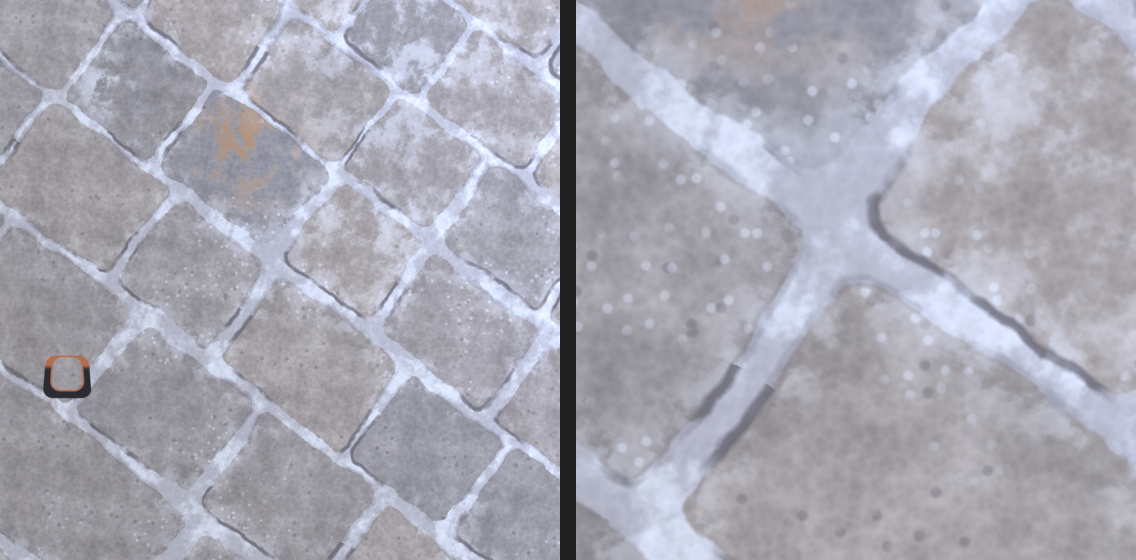
Left: the whole. Right: its middle third, enlarged.
Reproduce this texture procedurally as a three.js fragment shader.

```glsl
// Weathered stone paving in slanting rows, with pale mortar, stains and a small dropped ring.
varying vec2 vUv;

#define JOINT 0.0115
#define CORNER 0.018
#define WOBBLE 0.0065
#define SOFT 0.0016
#define GRAIN 0.16
#define WARM_STONE vec3(0.655, 0.63, 0.635)
#define COOL_STONE vec3(0.575, 0.58, 0.62)
#define MORTAR vec3(0.70, 0.71, 0.77)
#define BLOOM vec3(0.83, 0.86, 0.93)
#define CRACK vec3(0.37, 0.36, 0.40)
#define RUST vec3(0.66, 0.52, 0.41)

float hash(vec2 p) {
  return fract(sin(dot(p, vec2(127.1, 311.7))) * 43758.5);
}

// Cellular noise: distance to the nearest scattered point
float cells(vec2 p) {
  vec2 cell = floor(p), f = fract(p);
  float nearest = 2.0;
  for (int y = -1; y <= 1; y++)
    for (int x = -1; x <= 1; x++) {
      vec2 o = vec2(float(x), float(y));
      vec2 point = vec2(hash(cell + o), hash(cell + o + 57.3));
      nearest = min(nearest, length(o + point - f));
    }
  return nearest;
}

// Layered sines, turned and bent at each octave; about -1 to 1
float waves(vec2 p) {
  float sum = 0.0, amp = 0.5;
  for (int i = 0; i < 6; i++) {
    p = mat2(1.2, 1.4, -1.4, 1.2) * p + 1.7;
    sum += amp * sin(p.x + 1.6 * sin(p.y + 2.0 * sum));
    amp *= 0.62;
  }
  return sum;
}

float roundBox(vec2 p, vec2 halfSize, float radius) {
  vec2 q = abs(p) - halfSize + radius;
  return length(max(q, 0.0)) + min(max(q.x, q.y), 0.0) - radius;
}

float fill(float d) {
  return 1.0 - smoothstep(-SOFT, SOFT, d);
}

float spot(vec2 p, vec2 center, float radius) {
  vec2 d = (p - center) / radius;
  return exp(-dot(d, d));
}

void main() {
  vec2 p = vUv;
  float broad = waves(p * 4.0 + 3.0);
  float mottle = waves(p * 17.0 + 8.0);
  float fine = waves(p * 48.0);

  // Slanted axes; rows narrow towards the upper right
  vec2 bent = p + WOBBLE * vec2(waves(p * 9.0), waves(p * 9.0 + 20.0));
  float along = dot(bent, vec2(0.8, -0.6));
  float across = dot(bent, vec2(0.6, 0.8)) - 0.28;
  float rows = across * (4.17 + 0.845 * across);
  float row = floor(rows), r = max(row, 0.0);
  float width = mix(0.275 - 0.017 * r, 0.45, step(row, -0.5));
  float column = (along - 0.21 + 0.135 * r - 0.028 * r * r) / width;
  column += 0.07 * sin(3.0 * column + 2.0 * row);

  // Rounded stone in its cell; d is negative inside the stone
  vec2 id = vec2(floor(column), row);
  vec2 size = vec2(width, 1.0 / (4.17 + 1.69 * across));
  vec2 local = (fract(vec2(column, rows)) - 0.5) * size;
  float joint = JOINT * mix(1.2, 0.65, p.y) * (1.0 + 0.45 * broad);
  float d = roundBox(local, 0.5 * size - joint, CORNER) + 0.0012 * fine;

  // Stone surface: tint, mottling, grit and pits
  float tint = hash(id + 4.7);
  vec3 stone = mix(WARM_STONE, COOL_STONE, tint);
  stone *= 1.0 + 0.07 * mottle + 0.05 * fine;
  float grit = 0.6 * cells(p * 95.0) + 0.4 * cells(p * 180.0);
  stone *= 1.0 + GRAIN * (grit - 0.45);
  float pits = 1.0 - smoothstep(0.06, 0.16, cells(p * 34.0));
  stone = mix(stone, CRACK, 0.35 * pits * smoothstep(0.0, 0.5, mottle));

  // Grime, rust and pale bloom
  float grime = spot(p, vec2(0.27, 0.86), 0.10) + spot(p, vec2(0.64, 0.86), 0.08);
  stone *= 1.0 - 0.20 * grime * smoothstep(-0.6, 0.5, mottle);
  float rust = spot(p, vec2(0.44, 0.74), 0.085);
  stone = mix(stone, RUST, rust * smoothstep(-0.3, 0.6, mottle + fine * 0.5));
  float pale = 0.9 * spot(p, vec2(0.19, 0.845), 0.06) + 0.55 * spot(p, vec2(0.72, 0.90), 0.22)
             + 0.45 * spot(p, vec2(0.65, 0.58), 0.12);
  pale *= smoothstep(-0.3, 0.7, mottle + 0.5 * fine);
  pale += 0.35 * smoothstep(-0.035, 0.0, d) * smoothstep(-0.1, 0.8, broad + fine);
  float flecks = 1.0 - smoothstep(0.08, 0.2, cells(p * 48.0 + 9.0));
  pale += 0.45 * flecks * smoothstep(0.2, 0.8, broad + 0.5 * mottle);
  stone = mix(stone, BLOOM, clamp(pale, 0.0, 0.9));

  // Crumbly mortar with broken dark cracks on the lower stone edges
  vec3 mortar = mix(MORTAR, BLOOM, smoothstep(-0.5, 0.9, mottle + 0.6 * fine));
  mortar *= 0.96 + 0.10 * grit;
  vec3 color = mix(mortar, stone, fill(d));
  float side = mix(0.35, 1.0, step(local.y, 0.0));
  float crack = (1.0 - smoothstep(0.001, 0.0055, abs(d - 0.001))) * side;
  color = mix(color, CRACK, 0.75 * crack * smoothstep(-0.2, 0.6, waves(p * 11.0 + 31.0)));

  // Cool daylight from the upper right
  float light = smoothstep(0.15, 1.0, 0.55 * p.x + 0.45 * p.y);
  color *= mix(vec3(0.97), vec3(1.13, 1.15, 1.20), light);

  // Dropped ring: dark base, copper top and inner rim
  vec2 ring = p - vec2(0.12, 0.327);
  ring.x /= 1.0 - 2.0 * ring.y;
  float outer = roundBox(ring, vec2(0.041, 0.038), 0.018);
  float inner = roundBox(ring - vec2(0.0, 0.006), vec2(0.027, 0.029), 0.016);
  float copper = max(smoothstep(0.012, 0.022, ring.y), fill(inner - 0.003));
  vec3 metal = mix(vec3(0.17, 0.17, 0.20), vec3(0.70, 0.43, 0.31), copper);
  color = mix(color, metal, fill(outer) * (1.0 - fill(inner)));

  gl_FragColor = vec4(clamp(color, 0.0, 1.0), 1.0);
}
```
